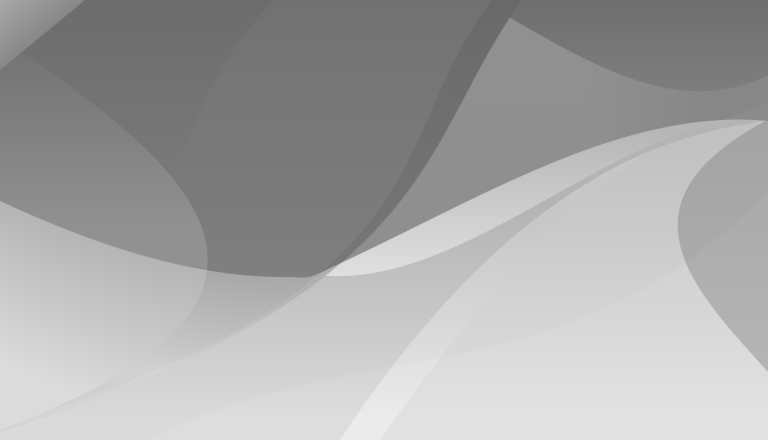
Give the GLSL for this background, as a Shadertoy shader.

```glsl
// Overlapping translucent grey sheets: dark folds above, pale sweeping ribbons below.
// Each sheet is bounded by a cubic through four knots, filled with a soft tonal
// ramp, and layered with antialiased masks from back to front.

struct Curve { vec4 at; vec4 value; };  // value(at), a cubic through four knots

// Design space: x runs right, y runs down from the top edge.
const vec2 CANVAS = vec2(7.68, 4.40);

// Boundaries giving y for each x
const Curve HORIZON_LEFT  = Curve(vec4(0.0, 1.0, 2.0, 2.95), vec4(2.01, 2.42, 2.69, 2.77));
const Curve HORIZON_RIGHT = Curve(vec4(3.3, 4.7, 6.0, 7.68), vec4(2.68, 2.00, 1.45, 1.21));
const Curve SHEEN_BASE    = Curve(vec4(3.3, 4.3, 5.4, 7.1), vec4(2.76, 2.57, 2.03, 1.24));
const Curve RIBBON_OUTER  = Curve(vec4(3.4, 4.4, 5.6, 7.4), vec4(4.40, 3.09, 2.01, 1.25));
const Curve RIBBON_INNER  = Curve(vec4(3.8, 4.4, 5.4, 7.0), vec4(4.40, 3.58, 2.40, 1.30));
const Curve CANOPY        = Curve(vec4(5.0, 6.0, 6.9, 7.68), vec4(0.12, 0.66, 0.91, 0.75));
const Curve FAINT_SWELL   = Curve(vec4(1.8, 3.4, 5.4, 7.68), vec4(4.25, 3.77, 3.33, 1.92));

// Boundaries giving x for each y
const Curve FOLD_OUTER = Curve(vec4(0.0, 1.47, 2.68, 4.32), vec4(5.22, 4.37, 3.35, 0.0));
const Curve FOLD_INNER = Curve(vec4(0.0, 1.47, 2.68, 4.00), vec4(4.92, 4.15, 3.26, 0.80));
const Curve LEFT_LOBE  = Curve(vec4(0.72, 1.95, 2.90, 4.30), vec4(0.50, 1.85, 2.02, 0.0));
const Curve RIGHT_LOBE = Curve(vec4(1.25, 1.70, 2.40, 3.72), vec4(7.58, 7.00, 6.79, 7.68));
const Curve FAINT_FOLD = Curve(vec4(0.0, 0.9, 2.0, 4.0), vec4(2.75, 2.10, 1.65, 0.0));

// Tonal ramps: start position, start grey, end position, end grey
const vec4 PALE_TONE   = vec4(2.05, 0.705, 4.20, 0.855);
const vec4 WING_TONE   = vec4(1.40, 0.755, 4.10, 0.870);
const vec4 RIBBON_TONE = vec4(2.20, 0.780, 4.20, 0.910);
const vec4 SHEEN_TONE  = vec4(1.25, 0.710, 2.70, 0.870);
const vec4 RIGHT_TONE  = vec4(1.30, 0.640, 3.70, 0.695);
const vec4 SHADE_TONE  = vec4(0.00, 0.660, 1.10, 0.815);
const vec4 GLOW_TONE   = vec4(0.00, 0.710, 1.60, 0.860);
const vec4 DARK_TONE   = vec4(0.00, 0.425, 2.75, 0.500);
const vec4 VEIL_TONE   = vec4(0.40, 0.445, 2.30, 0.570);
const vec4 MIST_TONE   = vec4(0.20, 0.565, 2.20, 0.560);
const vec4 CANOPY_TONE = vec4(0.10, 0.440, 0.95, 0.495);
const vec4 CORNER_TONE = vec4(0.00, 0.660, 0.85, 0.530);

float along(Curve c, float t) {
    vec4 d = t - c.at;
    vec3 first = (c.value.yzw - c.value.xyz) / (c.at.yzw - c.at.xyz);
    vec2 second = (first.yz - first.xy) / (c.at.zw - c.at.xy);
    float third = (second.y - second.x) / (c.at.w - c.at.x);
    return c.value.x + d.x * (first.x + d.y * (second.x + d.z * third));
}

float ramp(vec4 tone, float t) {
    return mix(tone.y, tone.w, clamp((t - tone.x) / (tone.z - tone.x), 0.0, 1.0));
}

// Antialiased coverage of the side where d is positive
float cover(float d) {
    return clamp(0.5 + d / max(fwidth(d), 1e-5), 0.0, 1.0);
}

float below(Curve c, vec2 p) { return cover(p.y - along(c, p.x)); }
float leftOf(Curve c, vec2 p) { return cover(along(c, p.y) - p.x); }

void mainImage(out vec4 fragColor, in vec2 fragCoord) {
    vec2 uv = fragCoord / iResolution.xy;
    vec2 p = vec2(uv.x, 1.0 - uv.y) * CANVAS;

    // Shared masks
    float horizon = mix(along(HORIZON_LEFT, p.x), along(HORIZON_RIGHT, p.x),
                        smoothstep(2.9, 3.3, p.x));
    float depth = p.y - horizon;
    float insideFold = leftOf(FOLD_OUTER, p);
    float insideCore = leftOf(FOLD_INNER, p);
    float insideLobe = leftOf(LEFT_LOBE, p);
    float wing = below(RIBBON_OUTER, p);

    // Pale lower sheets and bright ribbons
    float pale = mix(ramp(PALE_TONE, p.y), ramp(WING_TONE, p.y), wing);
    pale = mix(pale, ramp(RIBBON_TONE, p.y), wing * (1.0 - below(RIBBON_INNER, p)));
    pale = mix(pale, ramp(SHEEN_TONE, p.y), 1.0 - below(SHEEN_BASE, p));
    pale = mix(pale, ramp(RIGHT_TONE, p.y), 1.0 - leftOf(RIGHT_LOBE, p));
    pale += 0.013 * below(FAINT_SWELL, p);

    // Shadowed fold and glowing lobe at lower left
    float shade = ramp(SHADE_TONE, depth) + 0.02 * (insideFold - insideCore);
    pale = mix(pale, mix(shade, ramp(GLOW_TONE, depth), insideLobe), insideFold);

    // Dark upper fold, its translucent veil and its rim
    float dark = ramp(DARK_TONE, p.y);
    dark += 0.018 * (1.0 - leftOf(FAINT_FOLD, p)) * smoothstep(2.6, 0.2, p.y);
    dark -= 0.032 * (1.0 - insideCore);
    dark = mix(dark, ramp(VEIL_TONE, p.y), insideLobe);
    float diagonal = p.x + 1.21 * p.y;
    dark = mix(dark, ramp(CORNER_TONE, diagonal), cover(0.85 - diagonal));

    // Mid-grey mist and dark canopy at upper right
    float mist = ramp(MIST_TONE, p.y) - 0.035 * smoothstep(5.8, 7.3, p.x);
    mist += 0.02 * cover(p.y - 1.25 + 0.38 * (p.x - 7.1));
    mist = mix(ramp(CANOPY_TONE, p.y), mist, below(CANOPY, p));

    float grey = mix(mix(mist, dark, insideFold), pale, cover(depth));
    fragColor = vec4(vec3(grey), 1.0);
}
```
